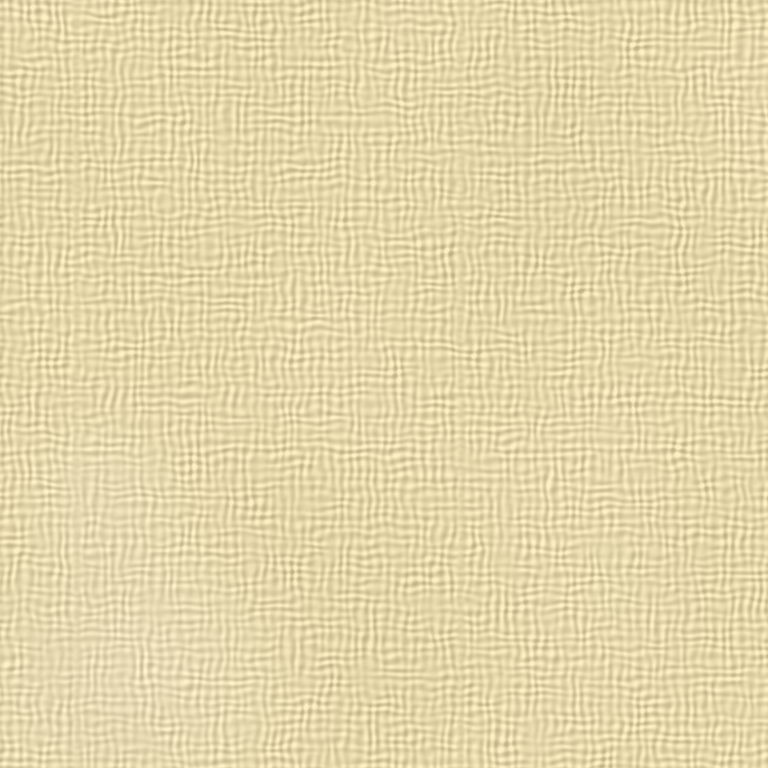
Give the GLSL for this texture, as a Shadertoy shader.

```glsl
// Cream canvas paper: embossed woven threads lit from the upper left.

const float TAU = 6.2831853;
const float THREADS = 82.0;      // threads across the canvas
const float RELIEF_STEP = 0.0021; // reach of the emboss, in canvas units
const float RELIEF_GAIN = 0.037;
const vec3 CREAM = vec3(0.895, 0.838, 0.660);
const vec3 PALE = vec3(0.900, 0.850, 0.705);
const vec3 LIGHT_TINT = vec3(1.0, 1.0, 0.98);

// Pseudo-random unit gradient for a lattice cell
vec2 cellGradient(vec2 cell) {
    uvec2 q = uvec2(ivec2(cell) + 4096);
    uint n = q.x * 1597u + q.y * 51749u;
    n = (n ^ (n >> 15)) * 73721u;
    n = (n ^ (n >> 13)) * 39119u;
    n ^= n >> 16;
    float angle = TAU * float(n & 65535u) / 65536.0;
    return vec2(cos(angle), sin(angle));
}

// Gradient noise, roughly -0.7 to 0.7
float gradientNoise(vec2 p) {
    vec2 cell = floor(p);
    vec2 f = p - cell;
    vec2 u = f * f * f * (f * (f * 6.0 - 15.0) + 10.0);
    vec2 e = vec2(1.0, 0.0);
    float a = dot(cellGradient(cell), f);
    float b = dot(cellGradient(cell + e.xy), f - e.xy);
    float c = dot(cellGradient(cell + e.yx), f - e.yx);
    float d = dot(cellGradient(cell + e.xx), f - e.xx);
    return mix(mix(a, b, u.x), mix(c, d, u.x), u.y);
}

// Parallel threads: p.x runs across them, p.y along them
float threadHeight(vec2 p, float seed) {
    float drift = 0.55 * gradientNoise(p * vec2(14.0, 7.0) + seed);
    float wobble = 0.50 * gradientNoise(p * vec2(46.0, 34.0) + seed * 2.0);
    float swell = 0.80 + 1.1 * gradientNoise(p * vec2(30.0, 22.0) + seed * 3.0);
    return max(swell, 0.12) * cos(TAU * (p.x * THREADS + drift + wobble));
}

// Height of the woven sheet
float weaveHeight(vec2 p) {
    float warp = threadHeight(p, 17.3);
    float weft = threadHeight(p.yx, 61.7);
    float balance = 0.3 * gradientNoise(p * 18.0 + 5.0);
    float grain = 0.9 * gradientNoise(p * 95.0 + 31.0);
    return warp * (0.95 + balance) + weft * (0.95 - balance) + grain;
}

// Difference of height along the light direction
float emboss(vec2 p, vec2 toLight, float reach) {
    vec2 offset = toLight * reach;
    return weaveHeight(p - offset) - weaveHeight(p + offset);
}

// Narrow band around vertical joins that repeat every half canvas
float seamMask(float x, float halfWidth) {
    float dist = abs(fract((x - 0.1) * 2.0 + 0.5) - 0.5) * 0.5;
    return 1.0 - smoothstep(0.0, halfWidth, dist);
}

// Soft pale stain
float stain(vec2 p, vec2 center, float radius) {
    vec2 d = (p - center) / radius;
    return exp(-dot(d, d));
}

void mainImage(out vec4 fragColor, in vec2 fragCoord) {
    vec2 p = fragCoord / iResolution.y;

    // Weave relief, flattened along the joins
    float relief = emboss(p, vec2(-1.0, 1.0), RELIEF_STEP);
    float seam = seamMask(p.x, 0.009);
    float stitches = seam * sin(TAU * p.y * THREADS * 1.3);
    relief = relief * (1.0 - 0.5 * seam) + 0.45 * stitches;

    // Broad tone: paler lower left, faint mottling elsewhere
    float mottling = gradientNoise(p * 3.5 + 9.0);
    float paleness = 0.9 * stain(p, vec2(0.15, 0.12), 0.20)
                   + 0.5 * stain(p, vec2(0.13, 0.37), 0.09)
                   + 0.3 * stain(p, vec2(0.82, 0.24), 0.10);
    vec3 paper = mix(CREAM, PALE, clamp(paleness + 0.3 * mottling, 0.0, 1.0));
    paper += 0.012 * mottling;

    // Shading, weaker in the pale stains
    float shade = RELIEF_GAIN * relief * (1.0 - 0.25 * min(paleness, 1.0));
    shade = clamp(shade, -0.13, 0.10);
    fragColor = vec4(clamp(paper + shade * LIGHT_TINT, 0.0, 1.0), 1.0);
}
```
